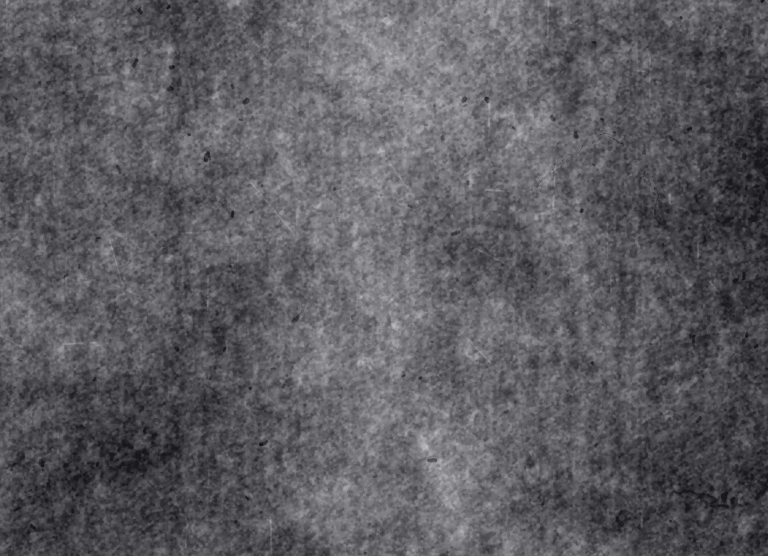
This texture is drawn by a WebGL 1 fragment shader. Its source:

```glsl
precision highp float;
uniform vec2 u_resolution;

const float BASE_TONE = 0.352;
const vec3 COOL_TINT = vec3(0.0, 0.0, 0.019);
const float GLOW_X = 0.56;
const float GLOW_WIDTH = 0.22;
const float GLOW_STRENGTH = 0.105;
const float GLOW_PULSE = 0.05;
const float EDGE_SHADE = 0.11;
const float LOW_SHADE = 0.075;
const float BLOTCH_STRENGTH = 0.06;
const float GRAIN_STRENGTH = 0.075;
const float WEAVE_STRENGTH = 0.045;
const float STREAK_STRENGTH = 0.028;
const float FLECK_STRENGTH = 0.09;
const float SCRATCH_STRENGTH = 0.13;
const float CRACK_STRENGTH = 0.13;
const float PIT_STRENGTH = 0.24;

vec3 hash3(vec2 p) {
  vec3 q = fract(p.xyx * vec3(0.1031, 0.1030, 0.0973));
  q += dot(q, q.yxz + 33.33);
  return fract((q.xxy + q.yzz) * q.zyx);
}

mat2 rotation(float a) {
  float c = cos(a), s = sin(a);
  return mat2(c, -s, s, c);
}

// Smooth cellular noise: random tones blended around jittered points, -1 to 1
float cellNoise(vec2 p) {
  vec2 cell = floor(p);
  float total = 0.0, weight = 0.0;
  for (int j = -1; j <= 1; j++) {
    for (int i = -1; i <= 1; i++) {
      vec2 id = cell + vec2(float(i), float(j));
      vec3 h = hash3(id + 71.0);
      vec2 d = id + h.xy - p;
      float w = exp(-6.0 * dot(d, d));
      total += w * (2.0 * h.z - 1.0);
      weight += w;
    }
  }
  return total / (weight + 0.0001);
}

float blotches(vec2 p) {
  float sum = 0.0, amp = 1.0;
  for (int i = 0; i < 4; i++) {
    sum += amp * cellNoise(p);
    p = rotation(0.6) * p * 2.2 + 13.7;
    amp *= 0.84;
  }
  return sum;
}

// Scattered strokes, one possible per cell; size = half length and half width
float strokes(vec2 p, float cells, vec2 size, float angle, float spread, float chance) {
  float cover = 0.0, pixel = 1.0 / u_resolution.y;
  vec2 cell = floor(p * cells);
  for (int j = -1; j <= 1; j++) {
    for (int i = -1; i <= 1; i++) {
      vec2 id = cell + vec2(float(i), float(j));
      vec3 place = hash3(id + cells * 5.0);
      vec3 look = hash3(id + cells * 9.0 + 31.0);
      vec2 d = rotation(angle + spread * (look.x - 0.5)) * (p - (id + place.xy) / cells);
      d.x = max(abs(d.x) - size.x * mix(0.2, 1.0, look.y), 0.0);
      float r = size.y * mix(0.5, 1.0, look.z);
      float line = 1.0 - smoothstep(r - 0.5 * pixel, r + pixel, length(d));
      cover = max(cover, line * step(place.z, chance) * mix(0.4, 1.0, look.z));
    }
  }
  return cover;
}

float bell(float x) { return exp(-x * x); }

void main() {
  vec2 uv = gl_FragCoord.xy / u_resolution;
  vec2 p = gl_FragCoord.xy / u_resolution.y;
  vec2 warped = p + 0.025 * sin(p.yx * vec2(9.0, 11.0) + 2.0 * sin(p * 6.3))
                  + 0.006 * sin(p.yx * vec2(47.0, 39.0) + 1.7 * sin(p * 31.0));

  // Broad light and shade
  float glow = bell((warped.x * u_resolution.y / u_resolution.x - GLOW_X) / GLOW_WIDTH);
  float tone = BASE_TONE + glow * (GLOW_STRENGTH + GLOW_PULSE * cos(11.2 * (uv.y - 0.84)));
  tone -= EDGE_SHADE * smoothstep(0.68, 1.0, uv.x) * (0.35 + 0.65 * bell((uv.y - 0.66) / 0.25));
  tone -= LOW_SHADE * bell((warped.y - 0.17) / 0.13) * (1.0 - 0.6 * glow);

  // Weathered blotches and vertical streaks
  tone += BLOTCH_STRENGTH * blotches(warped * 4.2 + 3.0);
  tone += STREAK_STRENGTH * (cellNoise(p * vec2(55.0, 5.0)) + cellNoise(p * vec2(130.0, 14.0)));

  // Fine grain and slanted weave
  float coarse = cellNoise(p * 95.0);
  float fine = cellNoise(p * 205.0 + 40.0);
  tone += GRAIN_STRENGTH * (fine + 0.6 * coarse);
  tone += WEAVE_STRENGTH * cellNoise(rotation(0.55) * p * vec2(75.0, 170.0));
  tone += FLECK_STRENGTH * smoothstep(0.5, 0.95, cellNoise(warped * 48.0 + 9.0)) * (0.7 + 0.5 * coarse);

  // Pale scratches, broken up by the grain
  float scratches = strokes(p, 8.0, vec2(0.045, 0.0015), 1.57, 0.12, 0.3);
  scratches = max(scratches, strokes(p, 5.0, vec2(0.04, 0.0014), 0.0, 0.25, 0.18));
  scratches = max(scratches, 0.7 * strokes(p, 6.0, vec2(0.07, 0.0009), -0.9, 1.2, 0.35));
  tone += SCRATCH_STRENGTH * scratches * clamp(0.65 + 0.7 * coarse, 0.0, 1.0);

  // Hairline cracks, mostly on the right
  float vein = 1.0 - smoothstep(0.0, 0.035, abs(cellNoise(warped * 5.5 + 0.05 * coarse)));
  float crackZone = smoothstep(0.15, 0.5, cellNoise(p * 4.3 + 21.0)) * smoothstep(0.5, 0.75, uv.x);
  tone -= CRACK_STRENGTH * vein * crackZone;

  // Dark pits
  vec2 ragged = p + 0.0015 * vec2(coarse, cellNoise(p * 110.0 + 5.0));
  float pits = strokes(ragged, 13.0, vec2(0.006, 0.0038), 1.2, 2.4, 0.14);
  pits = max(pits, 0.8 * strokes(ragged, 27.0, vec2(0.003, 0.0022), 0.8, 3.0, 0.12));
  tone -= PIT_STRENGTH * pits;

  gl_FragColor = vec4(clamp(tone, 0.09, 0.78) + COOL_TINT, 1.0);
}
```
